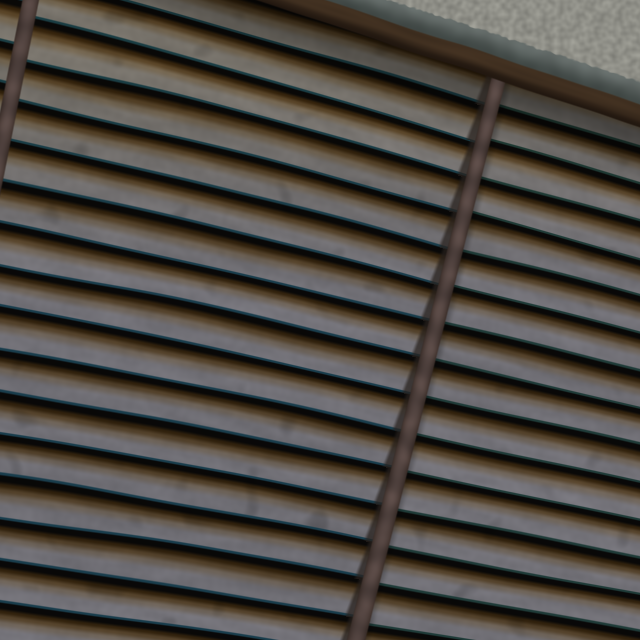
Reproduce this pattern procedurally as a Shadertoy shader.

```glsl
// Weathered louvre shutter seen at a slant: two panels of curved metal slats,
// split by thin rails, below a rough plaster ledge. Each panel maps a point to
// a slat number in perspective; its fraction drives the shading across a slat.

float hash(float n) { return fract(sin(n * 91.345) * 4375.85); }

vec2 gradientAt(vec2 cell) {
    float angle = 6.2832 * hash(dot(cell, vec2(1.17, 7.31)));
    return vec2(cos(angle), sin(angle));
}

float gradientNoise(vec2 p) {
    vec2 i = floor(p), f = fract(p);
    vec2 u = f * f * f * (f * (f * 6.0 - 15.0) + 10.0);
    vec2 e = vec2(0, 1);
    float low = mix(dot(gradientAt(i), f), dot(gradientAt(i + e.yx), f - e.yx), u.x);
    float high = mix(dot(gradientAt(i + e), f - e), dot(gradientAt(i + 1.0), f - 1.0), u.x);
    return mix(low, high, u.y);
}

// Soft step over a signed distance, never narrower than a pixel
float edge(float d) {
    float soft = max(0.0018, 0.8 / iResolution.y);
    return smoothstep(-soft, soft, d);
}

// Slat numbers: spacing and slope both change gently across each panel
float leftSlat(vec2 p) {
    float sag = 0.05 * p.x * (0.68 - p.x);
    return (p.y - 0.289 - 0.236 * p.x + sag) / (0.0659 - 0.0079 * p.x);
}

float rightSlat(vec2 p) {
    float x = p.x - 1.0;
    return (p.y - 0.294 - 0.285 * x) / (0.0583 - 0.009 * x);
}

// From the black gap through brown shade to grey metal and a teal lip
vec3 slatColor(float n, vec2 p, float seed, vec3 lip) {
    n += 0.07 + 0.1 * gradientNoise(vec2(p.x * 3.0, n * 0.83) + seed);
    float f = fract(n);
    float tone = hash(floor(n) + seed);
    vec3 c = vec3(0.035, 0.032, 0.03);
    c = mix(c, vec3(0.19, 0.13, 0.05), smoothstep(0.09, 0.2, f));
    c = mix(c, vec3(0.33, 0.26, 0.17), smoothstep(0.19, 0.32, f));
    c = mix(c, vec3(0.43, 0.39, 0.35), smoothstep(0.31, 0.47, f));
    c = mix(c, vec3(0.45, 0.445, 0.47), smoothstep(0.45, 0.66, f));
    // Streaks along the metal and small scuffs
    c *= 0.96 + 0.07 * tone + 0.08 * gradientNoise(vec2(p.x * 14.0, n * 4.0));
    c *= 1.0 + 0.04 * gradientNoise(p * 75.0);
    c *= 1.0 - 0.16 * smoothstep(0.3, 0.6, gradientNoise(p * 19.0 + seed));
    c = mix(c, lip, smoothstep(0.89, 0.935, f));
    return mix(c, vec3(0.035, 0.032, 0.03), smoothstep(0.95, 1.0, f));
}

// Rail with a lighter middle, faintly banded where slats pass behind
vec3 railColor(float across, float n, vec2 p) {
    vec3 c = mix(vec3(0.34, 0.28, 0.265), vec3(0.23, 0.18, 0.16), across * across);
    c *= 0.96 + 0.09 * cos(6.2832 * (n - 0.6));
    return c * (1.0 + 0.12 * gradientNoise(p * 45.0));
}

void mainImage(out vec4 fragColor, in vec2 fragCoord) {
    vec2 p = fragCoord / iResolution.xy;
    p.y = 1.0 - p.y;

    // Panels on either side of the middle rail
    float left = leftSlat(p), right = rightSlat(p);
    float railX = p.x - 0.779 + 0.254 * (p.y - 0.124);
    float cornerX = p.x - 0.048 + 0.2 * p.y;
    float outside = 1.0 - edge(cornerX);
    vec3 color = slatColor(left + 0.35 * outside, p, 3.0, vec3(0.1, 0.24, 0.3));
    color = mix(color, slatColor(right, p, 17.0, vec3(0.12, 0.23, 0.22)), edge(railX));

    // Warmer metal toward the top, shade below the frame
    float ledge = p.y - 0.33 * (p.x - 0.508) + 0.003 * gradientNoise(p * 9.0);
    color *= mix(vec3(1.03, 1.0, 0.88), vec3(1), smoothstep(0.05, 0.5, p.y));
    color *= mix(0.6, 1.0, smoothstep(0.03, 0.15, ledge));

    // Dark stepped slat ends, then the rails
    float slatEnd = -0.019 - 0.007 * fract(left + 0.07);
    float gap = smoothstep(slatEnd - 0.004, slatEnd + 0.004, railX) * (1.0 - edge(railX));
    color = mix(color, vec3(0.15, 0.125, 0.11), 0.72 * gap);
    float halfWidth = mix(0.0115, 0.0145, p.y);
    color = mix(color, railColor(railX / halfWidth, right, p), edge(halfWidth - abs(railX)));
    color *= 1.0 - 0.25 * edge(railX - halfWidth) * (1.0 - smoothstep(0.012, 0.026, railX));
    color = mix(color, railColor(cornerX / 0.013, left, p), edge(0.013 - abs(cornerX)));

    // Brown top frame with a darker lower edge
    vec3 frame = mix(vec3(0.25, 0.185, 0.125), vec3(0.13, 0.09, 0.06), smoothstep(0.014, 0.036, ledge));
    frame *= 1.0 + 0.15 * gradientNoise(vec2(p.x * 9.0, ledge * 90.0));
    color = mix(color, frame, edge(0.036 - ledge));

    // Shaded underside and grainy plaster face
    vec3 underside = mix(vec3(0.4, 0.43, 0.42), vec3(0.25, 0.28, 0.27), smoothstep(-0.034, 0.0, ledge));
    color = mix(color, underside * (1.0 + 0.1 * gradientNoise(p * 40.0)), edge(-ledge));
    float grain = gradientNoise(p * 110.0) + 0.6 * gradientNoise(p * 52.0);
    vec3 plaster = vec3(0.56, 0.56, 0.53) * (1.0 + 0.16 * grain);
    color = mix(color, plaster, edge(-0.034 - ledge + 0.003 * grain));

    fragColor = vec4(color, 1.0);
}
```
